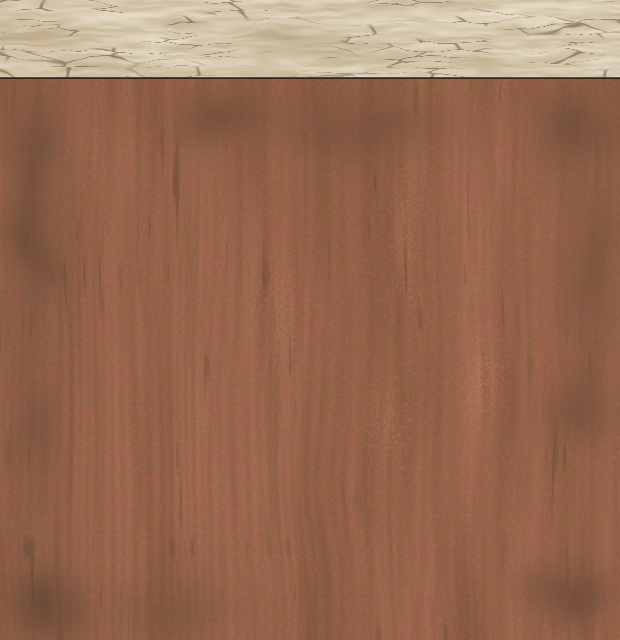
Write a Shadertoy shader that draws this texture.

```glsl
#define SEAM_HEIGHT 0.878
#define SEAM_HALF_WIDTH 0.0004
#define GRAIN_CONTRAST 1.0
#define SMUDGE_STRENGTH 0.72
#define WOOD_DARK vec3(0.495, 0.325, 0.230)
#define WOOD_LIGHT vec3(0.650, 0.428, 0.328)
#define WOOD_SMUDGE vec3(0.370, 0.265, 0.195)
#define WOOD_GLOW vec3(0.700, 0.480, 0.345)
#define CREAM_LIGHT vec3(0.885, 0.840, 0.755)
#define CREAM_DARK vec3(0.740, 0.665, 0.530)
#define CRACK_COLOUR vec3(0.430, 0.360, 0.270)

vec2 hash2(vec2 cell) {
    vec3 h = fract(cell.xyx * vec3(0.1031, 0.1030, 0.0973));
    h += dot(h, h.yzx + 33.33);
    return fract((h.xx + h.yz) * h.zy);
}

// Distances to the nearest and second nearest cell points
vec2 cellular(vec2 q) {
    vec2 cell = floor(q), f = fract(q), nearest = vec2(8.0);
    for (int j = -1; j <= 1; j++) {
        for (int i = -1; i <= 1; i++) {
            vec2 offset = vec2(i, j);
            float d = length(offset + hash2(cell + offset) - f);
            nearest = d < nearest.x ? vec2(d, nearest.x) : vec2(nearest.x, min(nearest.y, d));
        }
    }
    return nearest;
}

// Smooth signed lattice noise
float softNoise(vec2 q) {
    vec2 c = floor(q), f = fract(q);
    f = f * f * (3.0 - 2.0 * f);
    float low = mix(hash2(c).x, hash2(c + vec2(1, 0)).x, f.x);
    float high = mix(hash2(c + vec2(0, 1)).x, hash2(c + 1.0).x, f.x);
    return mix(low, high, f.y) - 0.5;
}

float blob(vec2 p, vec2 centre, vec2 radius) {
    vec2 d = (p - centre) / radius;
    return exp(-dot(d, d));
}

// Soft dark patches around the rim of the panel
float rimSmudges(vec2 p) {
    p += 0.025 * vec2(softNoise(p * 14.0), softNoise(p * 14.0 + 40.0));
    float s = 0.40 * blob(p, vec2(0.055, 0.48), vec2(0.045, 0.42));
    s += 0.42 * blob(p, vec2(0.060, 0.760), vec2(0.050, 0.080));
    s += 0.48 * blob(p, vec2(0.050, 0.620), vec2(0.040, 0.075));
    s += 0.28 * blob(p, vec2(0.055, 0.330), vec2(0.040, 0.060));
    s += 0.80 * blob(p, vec2(0.078, 0.045), vec2(0.055, 0.060));
    s += 0.42 * blob(p, vec2(0.290, 0.050), vec2(0.090, 0.055));
    s += 0.60 * blob(p, vec2(0.355, 0.815), vec2(0.060, 0.040));
    s += 0.42 * blob(p, vec2(0.590, 0.800), vec2(0.130, 0.050));
    s += 0.70 * blob(p, vec2(0.920, 0.800), vec2(0.060, 0.060));
    s += 0.45 * blob(p, vec2(0.950, 0.590), vec2(0.055, 0.140));
    s += 0.48 * blob(p, vec2(0.935, 0.360), vec2(0.045, 0.060));
    s += 0.68 * blob(p, vec2(0.920, 0.070), vec2(0.070, 0.045));
    return min(s, 1.0);
}

vec3 redWood(vec2 p) {
    // Nearly straight fibres with a faint swirl low in the panel
    vec2 g = p;
    g.x += 0.007 * softNoise(p * vec2(9.0, 5.0)) + 0.002 * sin(p.y * 11.0 + p.x * 9.0);
    g.x += 0.012 * (p.y - 0.16) / 0.1 * blob(p, vec2(0.52, 0.16), vec2(0.10, 0.12));

    float broad = softNoise(g * vec2(16.0, 2.6));
    float streak = softNoise(g * vec2(52.0, 3.5) + 7.0);
    float fibre = softNoise(g * vec2(130.0, 8.0) + 19.0);
    float speckle = cellular(p * vec2(200.0, 190.0)).x - 0.45;
    float rings = sin(g.x * 390.0 + 3.0 * sin(g.x * 41.0) + sin(p.y * 6.0));
    float ringArea = 0.25 + 0.75 * blob(p, vec2(0.25, 0.25), vec2(0.22, 0.32));

    float tone = 0.54 + 0.16 * blob(p, vec2(0.25, 0.33), vec2(0.24, 0.35));
    tone += 0.10 * blob(p, vec2(0.80, 0.42), vec2(0.12, 0.35));
    tone -= 0.10 * blob(p, vec2(0.55, 0.40), vec2(0.10, 0.35));
    tone -= 0.12 * smoothstep(0.74, SEAM_HEIGHT, p.y);
    tone += GRAIN_CONTRAST * (0.30 * broad + 0.30 * streak + 0.24 * fibre
          + 0.30 * speckle + 0.09 * rings * ringArea);
    vec3 colour = mix(WOOD_DARK, WOOD_LIGHT, tone);
    colour += vec3(0.008, -0.006, 0.008) * 3.0 * softNoise(p * vec2(130.0, 70.0));

    // Pale worn streaks
    float worn = 0.70 * blob(p, vec2(0.780, 0.410), vec2(0.022, 0.055));
    worn += 0.35 * blob(p, vec2(0.655, 0.640), vec2(0.022, 0.110));
    worn += 0.35 * blob(p, vec2(0.630, 0.335), vec2(0.035, 0.060));
    worn += 0.25 * blob(p, vec2(0.450, 0.530), vec2(0.050, 0.070));
    colour = mix(colour, WOOD_GLOW, worn * smoothstep(-0.4, 0.5, fibre + speckle));

    // Thin dark fibres of uneven length
    float scratch = smoothstep(0.22, 0.48, softNoise(g * vec2(165.0, 14.0) + 3.0));
    scratch *= smoothstep(0.0, 0.4, softNoise(p * vec2(21.0, 7.0) + 60.0));
    colour = mix(colour, WOOD_SMUDGE, 0.42 * scratch);
    float shade = rimSmudges(p) * (1.0 + 0.3 * streak + 0.3 * fibre);
    return mix(colour, WOOD_SMUDGE, SMUDGE_STRENGTH * shade);
}

vec3 creamWood(vec2 p) {
    vec2 g = p;
    g.y += 0.008 * softNoise(p * vec2(14.0, 40.0)) + 0.004 * softNoise(p * vec2(55.0, 90.0));
    float streak = softNoise(g * vec2(7.0, 85.0));
    float fibre = softNoise(g * vec2(28.0, 230.0) + 5.0);
    float stain = 0.45 * blob(p, vec2(0.06, 0.945), vec2(0.10, 0.020));
    stain += 0.35 * blob(p, vec2(0.50, 0.940), vec2(0.13, 0.025));
    stain += 0.20 * blob(p, vec2(0.20, 0.900), vec2(0.25, 0.012));
    vec3 colour = mix(CREAM_LIGHT, CREAM_DARK, 0.34 + 0.55 * streak + 0.55 * fibre + stain);

    // Broken hairline cracks along cell borders
    vec2 border = cellular(g * vec2(10.0, 75.0) + 11.0);
    float crack = 1.0 - smoothstep(0.0, 0.09, border.y - border.x);
    float broken = smoothstep(-0.10, 0.30, softNoise(p * vec2(17.0, 60.0) + 2.0));
    return mix(colour, CRACK_COLOUR, 0.65 * crack * broken);
}

void mainImage(out vec4 fragColor, in vec2 fragCoord) {
    vec2 p = fragCoord / iResolution.xy;
    float pixel = 1.0 / iResolution.y, above = p.y - SEAM_HEIGHT;
    vec3 colour = mix(redWood(p), creamWood(p), smoothstep(-pixel, pixel, above));
    float seam = 1.0 - smoothstep(0.0, pixel, abs(above) - SEAM_HALF_WIDTH);
    fragColor = vec4(mix(colour, vec3(0.12, 0.08, 0.06), 0.9 * seam), 1.0);
}
```
